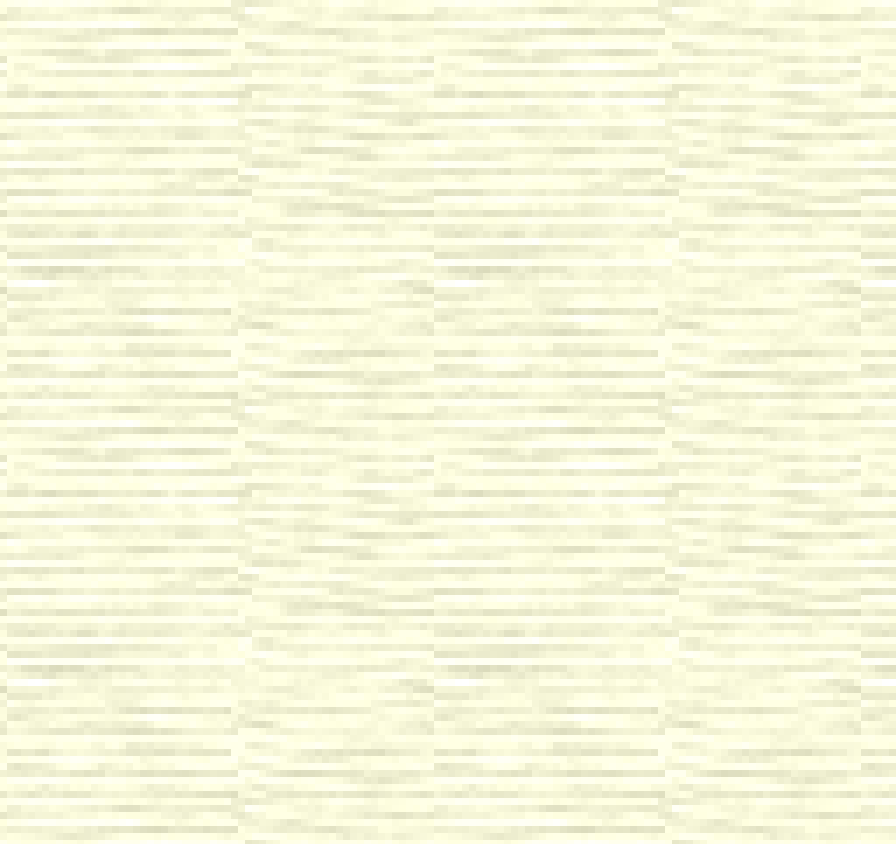
Reproduce this texture procedurally as a Shadertoy shader.

```glsl
// Cream woven paper: a repeating tile of fine, blocky horizontal fibre streaks.

const float COLUMNS = 128.0;            // blocks across the canvas
const vec2 TILE = vec2(61.0, 57.0);     // blocks in one repeat
const float STRIPES = 20.0;             // fibre lines in one repeat
const float SEAM = 33.0;                // column where the lines slip
const vec3 CREAM = vec3(0.98, 0.98, 0.86);

float hash(vec2 p) {
    return fract(sin(dot(p, vec2(127.1, 311.7))) * 43758.5453);
}

float noise(vec2 p) {
    vec2 i = floor(p);
    vec2 f = fract(p);
    vec2 u = f * f * (3.0 - 2.0 * f);
    float low = mix(hash(i), hash(i + vec2(1.0, 0.0)), u.x);
    float high = mix(hash(i + vec2(0.0, 1.0)), hash(i + vec2(1.0, 1.0)), u.x);
    return mix(low, high, u.y);
}

// Horizontal runs of tone, independent from row to row
float streak(vec2 block, float runLength) {
    float shift = 17.0 * hash(vec2(block.y, 4.0));
    return noise(vec2(block.x / runLength + shift, block.y)) - 0.5;
}

// Regular fibre lines that bend and weaken right of the ragged seam
float fibreLines(vec2 block) {
    float seam = SEAM + 4.0 * (hash(vec2(block.y, 9.0)) - 0.5);
    float beyond = step(seam, block.x);
    float slip = beyond * 0.5 * exp(-max(block.x - SEAM, 0.0) / 6.0);
    float waver = (noise(block / vec2(14.0, 9.0) + 31.0) - 0.5) * mix(0.25, 0.6, beyond);
    float phase = block.y * STRIPES / TILE.y + slip + waver;
    float strength = mix(0.066, 0.05, beyond);
    strength *= 0.6 + 0.8 * noise(block / vec2(20.0, 8.0) + 57.0);
    return strength * cos(6.28318 * phase);
}

vec3 blockColor(vec2 cell) {
    vec2 block = mod(cell, TILE);
    float tone = fibreLines(block);
    tone += 0.085 * streak(block, 6.0);
    tone += 0.06 * streak(block + 90.0, 2.5);
    tone += 0.03 * (hash(block + 13.0) - 0.5);
    return clamp(CREAM + max(tone, -0.13), 0.0, 1.0);
}

void mainImage(out vec4 fragColor, in vec2 fragCoord) {
    // Blocks are counted from the top left corner
    float blocksPerPixel = COLUMNS / iResolution.x;
    vec2 p = vec2(fragCoord.x, iResolution.y - fragCoord.y) * blocksPerPixel;
    p -= vec2(1.0, 0.0);

    // Blend neighbouring blocks over one pixel for smooth edges
    vec2 cell = floor(p - 0.5);
    vec2 w = clamp((fract(p - 0.5) - 0.5) / blocksPerPixel + 0.5, 0.0, 1.0);
    vec3 upper = mix(blockColor(cell), blockColor(cell + vec2(1.0, 0.0)), w.x);
    vec3 lower = mix(blockColor(cell + vec2(0.0, 1.0)), blockColor(cell + vec2(1.0, 1.0)), w.x);
    fragColor = vec4(mix(upper, lower, w.y), 1.0);
}
```
